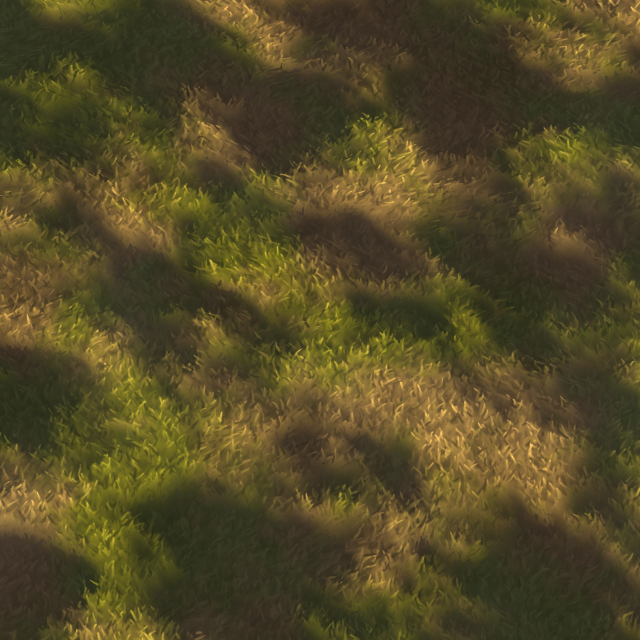
A Shadertoy shader for this texture:

```glsl
float hash(vec2 p) {
    vec3 q = fract(vec3(p.xyx) * 0.1031);
    q += dot(q, q.yzx + 33.33);
    return fract((q.x + q.y) * q.z);
}

float noise(vec2 p) {
    vec2 cell = floor(p), f = fract(p);
    f = f * f * (3.0 - 2.0 * f);
    return mix(mix(hash(cell), hash(cell + vec2(1, 0)), f.x),
               mix(hash(cell + vec2(0, 1)), hash(cell + vec2(1, 1)), f.x), f.y);
}

float fbm(vec2 p) {
    float sum = 0.0, weight = 0.49;
    for (int i = 0; i < 4; i++) {
        sum += weight * noise(p);
        p = mat2(1.6, 1.2, -1.2, 1.6) * p + 17.3;
        weight *= 0.56;
    }
    return sum;
}

// Low sun on tussocks that run from upper left to lower right
float sunlight(vec2 p) {
    vec2 slope = vec2(dot(p, vec2(0.78, -0.63)), dot(p, vec2(0.63, 0.78)));
    slope += 0.06 * vec2(noise(p * 9.0), noise(p * 9.0 + 40.0));
    float height = fbm(slope * vec2(4.2, 7.6) + 23.0);
    height += 0.11 * (noise(p * 27.0) - 0.5);
    return smoothstep(0.40, 0.71, height);
}

// Overlapping curved blades: x is brightness, y is dryness
vec2 grassBlades(vec2 p) {
    vec2 grass = vec2(0.1 + 0.4 * noise(p * 90.0), 0.5);
    float swing = 1.5 * (noise(p * 9.0 + 5.0) - 0.5);
    for (int layer = 0; layer < 7; layer++) {
        float seed = float(layer) * 37.0;
        vec2 grid = p * (38.0 + 3.0 * float(layer)) + seed * 0.37;
        for (int k = 0; k < 9; k++) {
            vec2 cell = floor(grid) + vec2(k % 3 - 1, k / 3 - 1);
            vec2 id = cell + seed;
            vec2 root = cell + 0.1 + 0.8 * vec2(hash(id), hash(id + 71.7));
            float angle = swing + 1.7 * (hash(id + 13.1) - 0.5) + 0.1;
            float c = cos(angle), s = sin(angle);
            vec2 d = mat2(c, s, -s, c) * (grid - root);
            float size = 0.35 + 0.4 * hash(id + 29.3);
            float along = d.y / size;
            float bend = 0.25 * (hash(id + 51.9) - 0.5) * along * along;
            float width = 0.17 * (1.0 - 0.4 * along);
            float blade = smoothstep(width, width * 0.1, abs(d.x - bend))
                        * smoothstep(1.0, 0.5, abs(along));
            vec2 look = vec2(hash(id + 83.2), hash(id + 97.4));
            look.x *= 0.8 + 0.2 * along;
            grass = mix(grass, look, 0.75 * blade);
        }
    }
    return grass;
}

void mainImage(out vec4 fragColor, in vec2 fragCoord) {
    vec2 p = fragCoord / iResolution.y;
    vec2 ground = p + vec2(0.0, 0.2 * p.y * p.y);
    vec2 grass = grassBlades(ground);

    // Blades break up the edges of the light
    float sun = sunlight(ground + vec2(0.02, -0.05) * (grass.x - 0.5));
    float patchDry = smoothstep(0.32, 0.70, fbm(ground * 5.5 + 61.0));
    float dry = clamp(patchDry + 0.5 * (grass.y - 0.5), 0.0, 1.0);

    // Cool green or brown shade, warm green or straw in the sun
    vec3 shade = mix(vec3(0.20, 0.215, 0.125), vec3(0.255, 0.205, 0.155), dry);
    shade *= 0.80 + 0.42 * grass.x;
    vec3 lit = mix(vec3(0.55, 0.52, 0.12), vec3(0.70, 0.54, 0.27), dry);
    vec3 color = mix(shade, lit, sun * (0.29 + 1.32 * grass.x));

    // Sunlit tips and a broad variation over the shade
    color += vec3(0.25, 0.22, 0.14) * sun * sun * smoothstep(0.45, 0.9, grass.x);
    color += 0.07 * (fbm(ground * 5.0 + 90.0) - 0.5);
    fragColor = vec4(color, 1.0);
}
```
